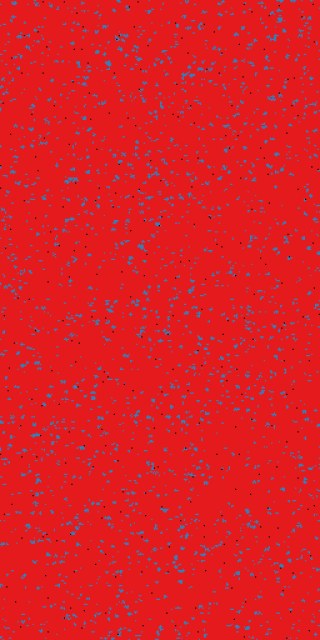
A WebGL 2 fragment shader for this texture:

```glsl
#version 300 es
precision highp float;

uniform vec2 u_resolution;
out vec4 fragColor;

#define COLUMNS 256.0
#define FLECK_DENSITY 0.0172
#define DOT_SPACING 21
#define MIN_RADIUS 0.4
#define RADIUS_RANGE 1.1
#define RADIUS_POWER 1.8
#define RAGGEDNESS 1.4
#define FLECK_SHAPE vec2(0.8, 1.15)
#define RED vec3(0.894, 0.102, 0.110)
#define BLUE vec3(0.216, 0.494, 0.722)
#define BLACK vec3(0.02)

// Integer hash of a cell and a salt, from 0 to 1
float hash(ivec2 cell, uint salt) {
    uvec2 q = uvec2(cell + 4096);
    uint h = q.x * 374761393u + q.y * 668265263u + salt * 2246822519u;
    h = (h ^ (h >> 15)) * 2246822519u;
    h = (h ^ (h >> 13)) * 3266489917u;
    h ^= h >> 16;
    return float(h >> 8) / 16777216.0;
}

// True where a ragged fleck grown from a nearby seed covers the cell
bool inFleck(ivec2 cell) {
    float jitter = (hash(cell, 1u) - 0.5) * RAGGEDNESS;
    for (int y = -2; y <= 2; y++) {
        for (int x = -2; x <= 2; x++) {
            ivec2 offset = ivec2(x, y);
            ivec2 seed = cell + offset;
            if (hash(seed, 2u) > FLECK_DENSITY) continue;
            float radius = MIN_RADIUS + RADIUS_RANGE * pow(hash(seed, 3u), RADIUS_POWER);
            if (length(vec2(offset) * FLECK_SHAPE) < radius + jitter) return true;
        }
    }
    return false;
}

// One dot cell at a random place in each square block
bool isDot(ivec2 cell) {
    ivec2 shifted = cell + DOT_SPACING;
    ivec2 block = shifted / DOT_SPACING;
    vec2 place = vec2(hash(block, 4u), hash(block, 5u)) * float(DOT_SPACING);
    return shifted - block * DOT_SPACING == ivec2(place);
}

vec3 cellColor(ivec2 cell) {
    if (isDot(cell)) return BLACK;
    return inFleck(cell) ? BLUE : RED;
}

void main() {
    float pixelSize = COLUMNS / u_resolution.x;
    vec2 p = gl_FragCoord.xy * pixelSize;

    // Blend the four nearest cells by the share of the pixel they cover
    vec2 corner = floor(p - 0.5);
    vec2 blend = clamp((p - corner - 1.0) / pixelSize + 0.5, 0.0, 1.0);
    vec3 color = vec3(0.0);
    for (int i = 0; i < 4; i++) {
        ivec2 offset = ivec2(i & 1, i >> 1);
        vec2 share = mix(1.0 - blend, blend, vec2(offset));
        float weight = share.x * share.y;
        if (weight > 0.0) color += weight * cellColor(ivec2(corner) + offset);
    }
    fragColor = vec4(color, 1.0);
}
```
